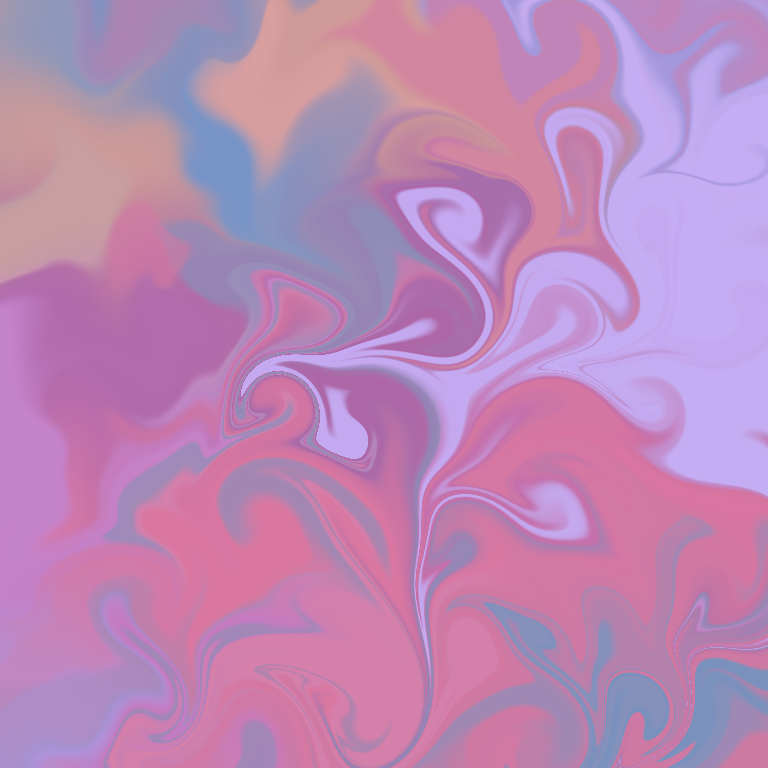
Give the GLSL for this background, as a WebGL 1 fragment shader.

```glsl
precision highp float;
// Marbled pastel paint: soft pools of dye laid out over the canvas, crossed by
// slanted streaks of accent colour, then stirred by a jittered grid of vortices.
// Each pixel is carried back through the stirring to find the dye it came from.

uniform vec2 u_resolution;

vec3 hash3(vec2 p) {
  vec3 q = fract(p.xyx * vec3(0.1031, 0.1030, 0.0973));
  q += dot(q, q.yxz + 33.33);
  return fract((q.xxy + q.yzz) * q.zyx);
}

float noise(vec2 p) {
  vec2 cell = floor(p);
  vec2 f = fract(p);
  f = f * f * f * (f * (f * 6.0 - 15.0) + 10.0);
  float low = mix(hash3(cell).x, hash3(cell + vec2(1.0, 0.0)).x, f.x);
  float high = mix(hash3(cell + vec2(0.0, 1.0)).x, hash3(cell + 1.0).x, f.x);
  return mix(low, high, f.y);
}

vec2 rotate(vec2 p, float angle) {
  float c = cos(angle), s = sin(angle);
  return vec2(c * p.x - s * p.y, s * p.x + c * p.y);
}

// Twist the plane around one random centre per grid cell.
vec2 stir(vec2 p, float cells, float strength, float seed) {
  for (int i = 0; i < 64; i++) {
    float k = float(i);
    if (k >= cells * cells) break;
    vec2 cell = vec2(mod(k, cells), floor(k / cells));
    vec3 rnd = hash3(cell + seed);
    vec2 centre = (cell + 0.15 + 0.7 * rnd.xy) / cells;
    float radius = mix(0.36, 0.68, rnd.z) / cells;
    // The left edge and the upper left corner stay calmer.
    float calm = smoothstep(0.0, 0.35, centre.x)
               * (1.0 - 0.85 * smoothstep(0.1, 0.5, centre.y - centre.x));
    float spin = fract(rnd.z * 17.0) < 0.5 ? -1.0 : 1.0;
    vec2 d = p - centre;
    float falloff = exp(-dot(d, d) / (radius * radius));
    float turn = spin * strength * mix(0.6, 1.1, rnd.x) * mix(0.2, 1.0, calm);
    p = centre + rotate(d, turn * falloff);
  }
  return p;
}

// Lay a soft-edged pool of dye over the colour so far.
void pour(inout vec3 colour, vec2 p, vec2 centre, float radius, vec3 dye) {
  float d = length(p - centre);
  colour = mix(colour, dye, 1.0 - smoothstep(0.5 * radius, radius, d));
}

vec3 paint(vec2 p) {
  // Ragged pool outlines
  vec2 q = p + 0.13 * (vec2(noise(p * 8.0 + 3.0), noise(p * 8.0 + 41.0)) - 0.5);

  vec3 colour = vec3(0.60, 0.52, 0.70);
  pour(colour, q, vec2(0.08, 1.00), 0.34, vec3(0.45, 0.59, 0.79));
  pour(colour, q, vec2(0.32, 0.88), 0.17, vec3(0.47, 0.58, 0.78));
  pour(colour, q, vec2(0.50, 0.96), 0.26, vec3(0.85, 0.62, 0.62));
  pour(colour, q, vec2(0.09, 0.65), 0.24, vec3(0.78, 0.62, 0.63));
  pour(colour, q, vec2(0.08, 0.34), 0.36, vec3(0.77, 0.51, 0.79));
  pour(colour, q, vec2(0.22, 0.08), 0.30, vec3(0.77, 0.48, 0.75));
  pour(colour, q, vec2(-0.02, 0.08), 0.24, vec3(0.68, 0.58, 0.86));
  pour(colour, q, vec2(0.56, 0.61), 0.23, vec3(0.66, 0.43, 0.67));
  pour(colour, q, vec2(0.40, 0.20), 0.26, vec3(0.83, 0.50, 0.67));
  pour(colour, q, vec2(0.92, 0.08), 0.40, vec3(0.48, 0.57, 0.74));
  pour(colour, q, vec2(0.79, 0.38), 0.24, vec3(0.77, 0.44, 0.67));
  pour(colour, q, vec2(0.84, 0.92), 0.26, vec3(0.64, 0.59, 0.86));

  // Slanted streaks: peach above, purple in the middle, pink below
  vec2 along = rotate(q, -0.65);
  float warm = noise(along * vec2(5.0, 11.0) + 7.0);
  float cool = noise(along * vec2(5.0, 10.0) + 29.0);
  float rosy = noise(along * vec2(4.0, 9.0) + 63.0);
  vec3 accent = mix(vec3(0.86, 0.46, 0.62), vec3(0.68, 0.40, 0.65),
                    smoothstep(0.28, 0.50, p.y));
  accent = mix(accent, vec3(0.81, 0.60, 0.59), smoothstep(0.60, 0.80, p.y));
  float vivid = mix(0.3, 0.85, smoothstep(0.05, 0.35, p.x + 0.5 * p.y));
  colour = mix(colour, accent, vivid * smoothstep(0.50, 0.72, warm));
  colour = mix(colour, vec3(0.54, 0.56, 0.73), 0.8 * vivid * smoothstep(0.60, 0.78, cool));
  colour = mix(colour, vec3(0.83, 0.47, 0.64), 0.7 * vivid * smoothstep(0.62, 0.78, rosy));

  // Bright lavender spills in from the right
  pour(colour, q, vec2(1.02, 0.84), 0.18, vec3(0.77, 0.68, 0.95));
  pour(colour, q, vec2(0.95, 0.60), 0.25, vec3(0.77, 0.68, 0.95));
  pour(colour, q, vec2(0.73, 0.62), 0.15, vec3(0.77, 0.66, 0.94));
  return colour;
}

void main() {
  vec2 p = gl_FragCoord.xy / min(u_resolution.x, u_resolution.y);

  // Small vortices stay round; the drift and broad turns behind them bend.
  vec2 q = stir(p, 8.0, 4.6, 5.0);
  q += 0.10 * (vec2(noise(q * 5.0 + 11.0), noise(q * 5.0 + 57.0)) - 0.5);
  q = stir(q, 4.0, 1.7, 23.0);

  gl_FragColor = vec4(paint(q), 1.0);
}
```
